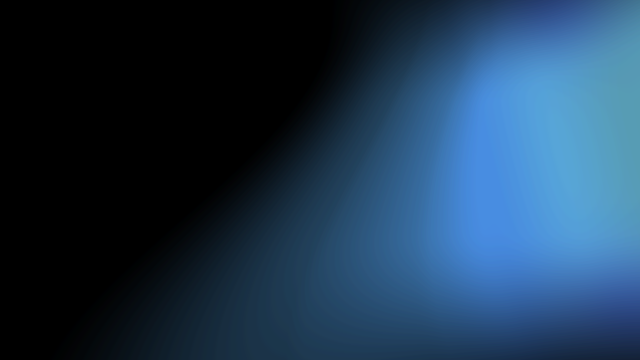
Reproduce this background procedurally as a WebGL 1 fragment shader.

```glsl
precision highp float;
// A soft blue light spilling in from the right over a black field.
// A ramp runs from an S-shaped shadow edge to a bowed azure ridge; indigo
// glows tint it, top and bottom dim it, and faint tonal bands finish it.

uniform vec2 u_resolution;

const vec3 SLATE  = vec3(0.14, 0.27, 0.38);
const vec3 STEEL  = vec3(0.23, 0.45, 0.67);
const vec3 AZURE  = vec3(0.28, 0.55, 0.88);
const vec3 CYAN   = vec3(0.34, 0.65, 0.85);
const vec3 TEAL   = vec3(0.34, 0.61, 0.70);
const vec3 INDIGO = vec3(0.26, 0.41, 0.82);

const float TONE_LEVELS = 85.0;

// Horizontal position of the shadow edge at a given height.
float shadowEdge(float y) {
    return 0.13 + 0.80 * smoothstep(-0.15, 0.94, y);
}

// Horizontal position of the azure ridge, bowed to the left at mid height.
float azureRidge(float y) {
    float fromMiddle = y - 0.5;
    return 1.32 + 0.6 * fromMiddle * fromMiddle;
}

// Round falloff, 1 at the centre.
float glow(vec2 p, vec2 center, vec2 radius) {
    vec2 d = (p - center) / radius;
    return exp(-dot(d, d));
}

// Linear step from 0 to 1 with distinct ends.
float ramp(float from, float to, float x) {
    return clamp((x - from) / (to - from), 0.0, 1.0);
}

// Black, slate, steel and azure up to the ridge, then cyan and teal.
vec3 lightRamp(vec2 p) {
    float edge = shadowEdge(p.y);
    float t = (p.x - edge) / (azureRidge(p.y) - edge);
    float beyond = p.x + 0.25 * (p.y - 0.58);
    float rise = ramp(-0.04, 0.52, t);
    vec3 color = SLATE * mix(rise, smoothstep(0.0, 1.0, rise), 0.5);
    color = mix(color, STEEL, ramp(0.48, 0.84, t));
    color = mix(color, AZURE, smoothstep(0.78, 1.02, t));
    color = mix(color, CYAN, smoothstep(1.32, 1.58, beyond));
    return mix(color, TEAL, smoothstep(1.52, 1.80, beyond));
}

// Dimming near the top, weaker in the right corner.
float topFade(vec2 p) {
    float lifted = p.y - 0.35 * max(p.x - 1.36, 0.0);
    return 1.0 - smoothstep(0.70, 1.22, lifted);
}

// Dimming near the bottom, growing toward the right.
float bottomFade(vec2 p) {
    float fade = smoothstep(-0.18, 0.36, p.y);
    return mix(1.0, fade, smoothstep(0.3, 1.7, p.x));
}

// Gathers each channel into soft-edged tonal bands.
vec3 toneBands(vec3 color, float levels) {
    vec3 scaled = color * levels;
    return (floor(scaled) + smoothstep(0.3, 0.7, fract(scaled))) / levels;
}

void main() {
    // Canvas units: height 1, width 16/9.
    vec2 p = gl_FragCoord.xy / u_resolution * vec2(16.0 / 9.0, 1.0);

    vec3 color = lightRamp(p);

    // Indigo tints above and below the bright core.
    float tint = glow(p, vec2(1.52, 1.02), vec2(0.20, 0.17))
               + glow(p, vec2(1.77, 0.11), vec2(0.27, 0.19));
    color = mix(color, INDIGO, 0.85 * min(tint, 1.0));

    color *= topFade(p) * bottomFade(p);
    gl_FragColor = vec4(toneBands(color, TONE_LEVELS), 1.0);
}
```
